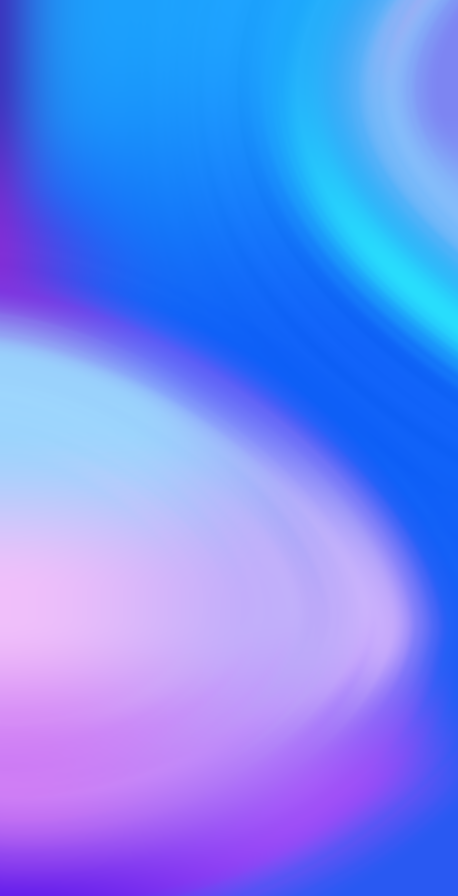
Give the GLSL for this background, as a WebGL 2 fragment shader.

```glsl
#version 300 es
precision highp float;
// Soft flowing backdrop: a pale lavender lobe swells from the left edge over
// a blue field, with a cyan ribbon curving across the upper right corner.
// Both shapes are distance-like fields; noise along them gives silky streaks.

#define ASPECT 0.5117
#define LOBE_CENTER vec2(0.0, 0.651)
#define LOBE_RADII vec2(0.497, 0.345)
#define LOBE_TILT 0.1
#define LOBE_POWER 1.7
#define RIBBON_TIP vec2(0.333, 0.098)
#define RIBBON_BEND 2.53
#define STREAK_WARP 0.075
#define STREAK_LIGHT 0.05

uniform vec2 u_resolution;
out vec4 fragColor;

float hash(vec2 p) {
  vec3 q = fract(vec3(p.xyx) * 0.1031);
  q += dot(q, q.yzx + 33.33);
  return fract((q.x + q.y) * q.z);
}

float noise(vec2 p) {
  vec2 i = floor(p), f = fract(p);
  f = f * f * (3.0 - 2.0 * f);
  return mix(mix(hash(i), hash(i + vec2(1, 0)), f.x),
             mix(hash(i + vec2(0, 1)), hash(i + vec2(1, 1)), f.x), f.y);
}

// Long thin fibres: fine across the flow, slow along it; about -0.5 to 0.5.
float streaks(float across, float along) {
  float sum = 0.0, amp = 0.5;
  for (int i = 0; i < 3; i++) {
    sum += amp * (noise(vec2(across, along + float(i) * 7.3)) - 0.5);
    across *= 2.1;
    amp *= 0.55;
  }
  return sum;
}

// Blue field with dusky violet at the left edge.
vec3 fieldColor(vec2 p) {
  vec3 azure = vec3(0.11, 0.63, 0.99);
  vec3 blue = vec3(0.06, 0.38, 0.97);
  vec3 indigo = vec3(0.23, 0.22, 0.75);
  vec3 plum = vec3(0.50, 0.18, 0.84);
  vec3 c = mix(azure, blue, smoothstep(0.02, 0.44, p.y + 0.1 * p.x));
  c = mix(c, vec3(0.16, 0.35, 0.95), smoothstep(0.5, 0.95, p.y));
  c = mix(c, vec3(0.13, 0.32, 0.96), 0.7 * smoothstep(0.2, 0.0, p.x) * smoothstep(0.12, 0.28, p.y));
  vec3 edge = mix(indigo, plum, smoothstep(0.08, 0.29, p.y));
  float reach = 0.045 + 0.035 * smoothstep(0.2, 0.31, p.y);
  return mix(c, edge, exp(-pow(p.x / reach, 1.5)));
}

// Cyan crest on a parabola, with paler layers on its inner side.
vec3 addRibbon(vec3 c, vec2 p) {
  float dy = p.y - RIBBON_TIP.y;
  float slope = 2.0 * RIBBON_BEND * dy;
  float s = (p.x - RIBBON_TIP.x - RIBBON_BEND * dy * dy) / sqrt(1.0 + slope * slope);
  float fibre = streaks(s * 65.0, p.y * 2.0 + 4.0);
  float d = s + 0.018 * fibre;
  float low = smoothstep(0.0, 0.33, p.y);
  c += 0.035 * fibre * smoothstep(-0.24, -0.06, s);
  vec3 inner = mix(vec3(0.22, 0.64, 0.97), vec3(0.52, 0.74, 0.98), smoothstep(0.03, 0.11, d));
  inner = mix(inner, vec3(0.49, 0.52, 0.95), smoothstep(0.10, 0.16, d) * (1.0 - 0.8 * smoothstep(0.12, 0.24, p.y)));
  c = mix(c, inner, smoothstep(-0.03, 0.06, d));
  float width = d < 0.0 ? 0.034 : 0.043;
  float crest = exp(-d * d / (width * width));
  c = mix(c, vec3(0.16, 0.89, 0.99), crest * mix(0.2, 0.95, low));
  float blush = exp(-pow((d - 0.098) / 0.016, 2.0)) * smoothstep(0.14, 0.0, p.y);
  return mix(c, vec3(0.66, 0.65, 0.95), 0.55 * blush);
}

// Sky blue above, pink at the left, lavender at the right, orchid below.
vec3 lobeColor(vec2 p, float fibre) {
  float side = smoothstep(0.0, 0.33, p.x);
  vec3 sky = mix(vec3(0.61, 0.83, 0.99), vec3(0.67, 0.68, 0.98), smoothstep(0.14, 0.36, p.x));
  vec3 pink = mix(vec3(0.94, 0.75, 0.98), vec3(0.75, 0.68, 0.98), side);
  vec3 orchid = mix(vec3(0.81, 0.49, 0.96), vec3(0.74, 0.56, 0.98), side);
  float y = p.y + 0.12 * fibre;
  vec3 c = mix(sky, pink, smoothstep(0.48, 0.66, y));
  c = mix(c, vec3(0.81, 0.69, 0.99), smoothstep(0.34, 0.46, p.x) * smoothstep(0.55, 0.72, y));
  return mix(c, orchid, smoothstep(0.69, 0.85, y));
}

void main() {
  vec2 uv = gl_FragCoord.xy / u_resolution;
  vec2 p = vec2(uv.x * ASPECT, 1.0 - uv.y); // y runs downward from the top
  vec3 color = addRibbon(fieldColor(p), p);

  // Lobe radius: a tilted superellipse, equal to 1 on the rim.
  vec2 q = p - LOBE_CENTER;
  q.y -= LOBE_TILT * q.x;
  vec2 e = pow(abs(q / LOBE_RADII), vec2(LOBE_POWER));
  float r = pow(e.x + e.y, 1.0 / LOBE_POWER);
  float fibre = streaks(r * 17.0, atan(q.y, q.x + 0.02) * 1.3 + 9.0);
  fibre *= smoothstep(0.3, 0.8, r);
  float d = r + STREAK_WARP * fibre;

  // The rim is crisp above and right, broad and purple below.
  float below = smoothstep(0.02, 0.2, q.y);
  float right = smoothstep(0.2, 0.46, p.x);
  vec3 rimTop = mix(vec3(0.50, 0.22, 0.88), vec3(0.36, 0.37, 0.97), smoothstep(0.0, 0.2, p.x));
  vec3 rimLow = mix(vec3(0.38, 0.10, 0.92), vec3(0.62, 0.30, 0.97), smoothstep(0.02, 0.36, p.x));
  vec3 rim = mix(rimTop, rimLow, below);
  color = mix(rim, color, smoothstep(mix(0.91, 1.0, below), mix(1.05, 1.26, below), d));

  float start = mix(0.71 + 0.14 * right, 0.66, below);
  float end = mix(0.95 + 0.06 * right, 1.07, below);
  float body = 1.0 - smoothstep(start, end, d);
  color = mix(color, lobeColor(p, fibre), body);
  color += STREAK_LIGHT * fibre * (1.0 - smoothstep(0.95, 1.25, r)) * vec3(1.0, 1.3, 0.3);

  fragColor = vec4(clamp(color, 0.0, 1.0), 1.0);
}
```
